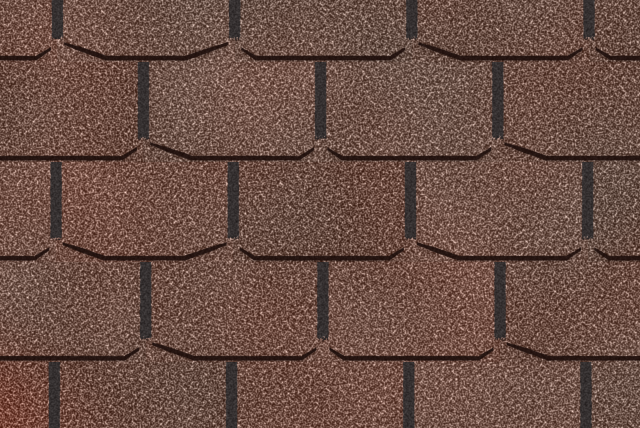
Reproduce this texture procedurally as a WebGL 2 fragment shader.

```glsl
#version 300 es
precision highp float;
uniform vec2 u_resolution;
out vec4 outColor;

// All lengths are fractions of the canvas height
#define PITCH vec2(0.414, 0.2338)
#define ORIGIN vec2(0.336, 0.163)
#define SLOT_HALF 0.0132
#define SLOT_FOOT 0.046
#define GAP_HALF 0.0155
#define LINE_HALF 0.0054
#define GRAIN_FREQ 225.0
#define GRAIN_GAIN 0.36
#define GRANULE vec3(0.44, 0.328, 0.287)
#define SLOT_COLOR vec3(0.21, 0.19, 0.19)
#define SHADOW_COLOR vec3(0.145, 0.08, 0.065)

uint mixBits(uint n) {
    n = (n ^ 61u) ^ (n >> 16);
    n *= 9u;
    n ^= n >> 4;
    n *= 668265261u;
    return n ^ (n >> 15);
}

float hash(vec2 cell) {
    ivec2 c = ivec2(cell);
    return float(mixBits(uint(c.x) + mixBits(uint(c.y))) >> 8) / 16777216.0;
}

float cornerNoise(vec2 cell, vec2 corner, vec2 f) {
    float angle = 6.28318 * hash(cell + corner);
    return dot(vec2(cos(angle), sin(angle)), f - corner);
}

float gradientNoise(vec2 p) {
    vec2 cell = floor(p), f = p - cell;
    vec2 w = f * f * f * (f * (f * 6.0 - 15.0) + 10.0);
    float low = mix(cornerNoise(cell, vec2(0, 0), f), cornerNoise(cell, vec2(1, 0), f), w.x);
    float high = mix(cornerNoise(cell, vec2(0, 1), f), cornerNoise(cell, vec2(1, 1), f), w.x);
    return mix(low, high, w.y);
}

// Height of a clipped corner at distance x from its tip
float chamfer(float x, float wide) {
    float rise = mix(0.022, 0.034, wide);
    float run = mix(0.034, 0.098, wide);
    return rise * (1.0 - x / run);
}

void main() {
    vec2 p = gl_FragCoord.xy / u_resolution.y;
    float aa = 0.8 / u_resolution.y;

    // Courses overlap downwards; every other one shifts by half a tab
    float row = floor((p.y - ORIGIN.y + 0.009) / PITCH.y);
    float odd = mod(row, 2.0);
    float h = p.y - ORIGIN.y - row * PITCH.y;
    float drift = 0.012 * (hash(vec2(row, 71.0)) - 0.5);
    float x = p.x - ORIGIN.x + 0.5 * PITCH.x * odd + drift;
    float column = floor(x / PITCH.x);
    float left = x - column * PITCH.x;
    float right = PITCH.x - left;
    vec2 tab = vec2(column, row);

    // Mineral granules: two sizes of grain, with a bright tail
    mat2 turn = mat2(0.8, 0.6, -0.6, 0.8);
    float fine = gradientNoise(turn * p * GRAIN_FREQ);
    float coarse = gradientNoise(p * turn * GRAIN_FREQ * 0.53 + 37.0);
    float grain = fine + 0.6 * coarse;
    float tone = GRAIN_GAIN * (grain + 0.5 * grain * grain - 0.04);

    // Blend of shades across the roof and between tabs
    float blotch = gradientNoise(p * 4.3 + 11.0) + 0.5 * gradientNoise(p * 13.0);
    float shade = 0.04 * blotch + 0.035 * (hash(tab + 19.0) - 0.5);
    float warmth = 0.025 * (hash(tab + 53.0) - 0.5) + 0.025 * gradientNoise(p * 3.1 + 5.0);
    warmth += 0.05 * (1.0 - smoothstep(0.0, 0.3, length(p)));
    vec3 color = GRANULE + tone + shade + warmth * vec3(1.0, -0.6, -0.8);
    color += 0.05 * vec3(1.0, 0.8, 0.7) * max(coarse, 0.0);

    // Dark slot between tabs, with a ragged foot
    float slotX = min(left, right) + 0.0015 * coarse;
    float slotY = h - SLOT_FOOT - 0.008 * grain;
    float slot = (1.0 - smoothstep(SLOT_HALF - aa, SLOT_HALF + aa, slotX))
               * smoothstep(-0.004, 0.004, slotY);
    color = mix(color, SLOT_COLOR + 0.09 * grain, slot);

    // Shadow along the lower edge and its clipped corners
    float wideLeft = 1.0 - mod(column, 2.0);
    float wideRight = odd * (1.0 - step(0.5, mod(column, 4.0)));
    float a = left - GAP_HALF, b = right - GAP_HALF;
    float cut = max(chamfer(a, wideLeft), chamfer(b, wideRight));
    float edge = max(cut, 0.0);
    float steepness = a < b ? mix(0.65, 0.35, wideLeft) : mix(0.65, 0.35, wideRight);
    float d = (h - edge) / (cut > 0.0 ? sqrt(1.0 + steepness * steepness) : 1.0);
    float thick = LINE_HALF * mix(0.6, 1.0, smoothstep(0.0, 0.05, min(a, b)));
    thick += 0.0008 * gradientNoise(p * 45.0);
    float inTab = smoothstep(-aa, aa, min(a, b));
    float line = inTab * (1.0 - smoothstep(thick - aa, thick + aa, abs(d)));
    float below = inTab * step(d, 0.0) * exp(d / 0.006);
    color *= 1.0 - 0.25 * below;
    color = mix(color, SHADOW_COLOR + 0.04 * grain, line);

    outColor = vec4(clamp(color, 0.0, 1.0), 1.0);
}
```
